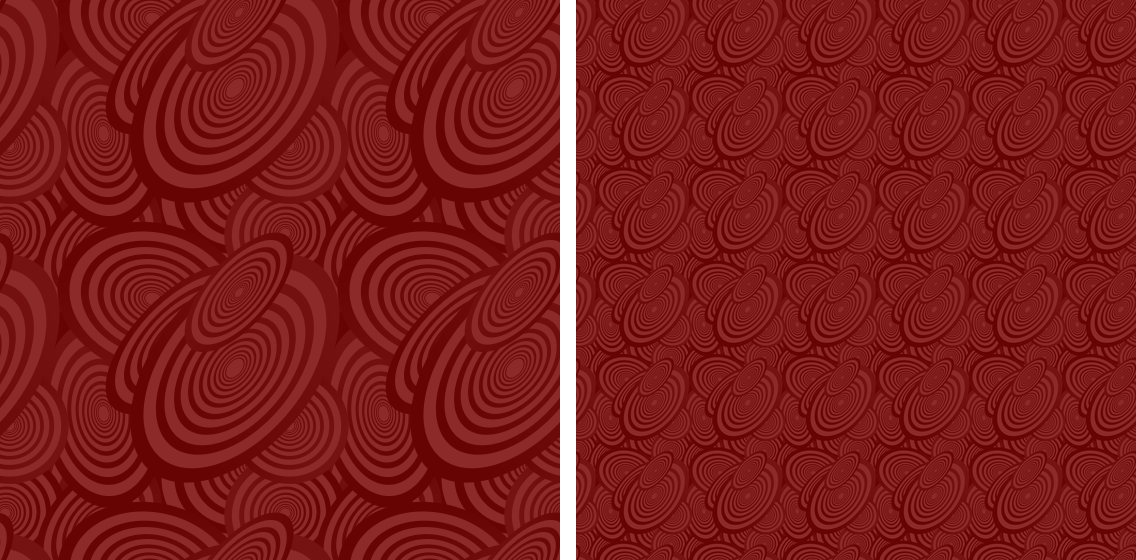
Left, the tile; right, the same tile 3 across and 3 down.
Write a Shadertoy shader that draws this pattern.

```glsl
// Overlapping tilted discs with concentric rings in deep reds, tiling seamlessly
#define REPEATS 2.0
#define DISCS 9
#define RING_RATIO 0.77
#define RING_START 0.875
#define RING_DUTY 0.56
#define CORE_RING 9.0
#define SHADE_SLOPE 0.65
#define LIGHT vec3(0.55, 0.16, 0.16)
#define MID vec3(0.46, 0.07, 0.07)
#define DEEP vec3(0.40, 0.01, 0.01)

// Disc centre (xy) and semi-axes (zw) in tile units, back to front
const vec4 DISC[DISCS] = vec4[DISCS](
    vec4(0.911, 0.349, 0.400, 0.320),
    vec4(0.018, 0.167, 0.220, 0.210),
    vec4(0.352, 0.115, 0.273, 0.182),
    vec4(0.370, 0.523, 0.338, 0.221),
    vec4(0.034, 0.479, 0.211, 0.207),
    vec4(0.547, 0.932, 0.346, 0.270),
    vec4(0.646, 0.789, 0.344, 0.161),
    vec4(0.839, 0.685, 0.475, 0.284),
    vec4(0.854, 0.956, 0.264, 0.117));

// Disc tilt and direction of its lighter side, in radians
const vec2 TURN[DISCS] = vec2[DISCS](
    vec2(0.52, 0.8), vec2(0.60, 3.1), vec2(0.87, -0.8),
    vec2(1.69, 1.8), vec2(0.00, -0.5), vec2(-0.26, -1.2),
    vec2(0.785, 0.0), vec2(0.881, 0.6), vec2(0.855, 2.8));

vec2 direction(float angle) {
    return vec2(cos(angle), sin(angle));
}

// Coverage of light rings whose spacing shrinks geometrically inward
float ringMask(float radius, float blur) {
    float scale = -log(RING_RATIO);
    float phase = -log(radius / RING_START) / scale;
    float width = blur / (radius * scale);
    float offset = abs(fract(phase - 0.5 * RING_DUTY + 0.5) - 0.5);
    float rings = clamp((0.5 * RING_DUTY - offset) / width + 0.5, 0.0, 1.0);
    rings *= step(-0.2, phase);
    return mix(rings, 1.0, step(CORE_RING + 0.2, phase));
}

void paintDisc(inout vec3 color, vec2 p, vec4 disc, vec2 turn, float pixel) {
    // Nearest wrapped copy, rotated into the frame of the disc
    vec2 d = fract(p - disc.xy + 0.5) - 0.5;
    vec2 axis = direction(turn.x);
    vec2 q = vec2(dot(d, axis), dot(d, vec2(-axis.y, axis.x)));

    // Normalised radius and its change across one pixel
    float radius = max(length(q / disc.zw), 0.001);
    float blur = pixel * max(length(q / (disc.zw * disc.zw)) / radius, 0.001);

    float shade = clamp(0.45 + SHADE_SLOPE * dot(d, direction(turn.y)) / disc.z, 0.0, 1.0);
    vec3 face = mix(mix(DEEP, MID, shade), LIGHT, ringMask(radius, blur));
    color = mix(color, face, clamp((1.0 - radius) / blur + 0.5, 0.0, 1.0));
}

void mainImage(out vec4 fragColor, in vec2 fragCoord) {
    vec2 p = fragCoord / iResolution.xy * REPEATS;
    float pixel = REPEATS / iResolution.y;
    vec3 color = DEEP;
    for (int i = 0; i < DISCS; i++) {
        paintDisc(color, p, DISC[i], TURN[i], pixel);
    }
    fragColor = vec4(color, 1.0);
}
```
